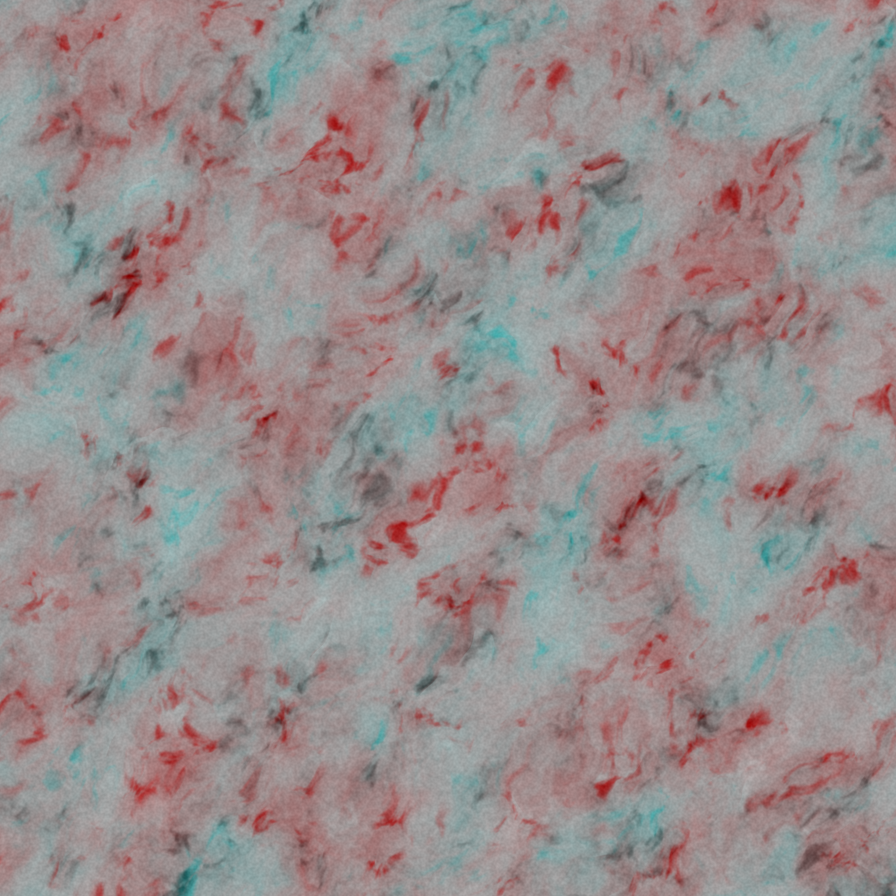
A WebGL 2 fragment shader for this texture:

```glsl
#version 300 es
precision highp float;
// Mottled red and cyan mineral surface: two tone fields, one for the red
// channel and one for green and blue, share slanted fractal gradient noise.
// Clustered specks darken either channel; roughness, folds and grain add detail.

uniform vec2 u_resolution;
out vec4 fragColor;

const float TAU = 6.2831853;
const float SLANT = 0.92;                // direction of the streaks, radians
const vec2 STRETCH = vec2(0.82, 1.2);    // along and across the streaks
const float BLOTCH_SCALE = 6.5;
const float CLUSTER_SCALE = 12.0;
const float SPECK_SCALE = 42.0;
const float ROUGH_SCALE = 34.0;
const float GRAIN_SCALE = 170.0;

const float RED_BASE = 0.622;
const float CYAN_BASE = 0.590;
const float TINT_RED = -0.075;           // blotch effect on each channel
const float TINT_CYAN = 0.17;
const float SHADE = 0.11;                // light and dark common to both
const float RED_SPECK = 0.40;
const float CYAN_SPECK = 0.26;
const float DARK_SPECK = 0.20;
const float ROUGH = 0.065;
const float FOLD_LIGHT = 0.09;
const float GRAIN = 0.05;
const float KNEE = 0.61;                 // tones above this are compressed

// Random unit gradient for a lattice cell
vec2 gradient(vec2 cell) {
    uvec2 h = uvec2(ivec2(cell) + 4096);
    h = h * 1664525u + 1013904223u;
    for (int i = 0; i < 2; i++) {
        h.x += h.y * 1664525u;
        h.y += h.x * 1664525u;
        h ^= h >> 16;
    }
    float angle = TAU * float(h.x & 65535u) / 65536.0;
    return vec2(cos(angle), sin(angle));
}

float gradientNoise(vec2 p) {
    vec2 cell = floor(p), f = p - cell;
    vec2 w = f * f * f * (f * (f * 6.0 - 15.0) + 10.0);
    vec2 e = vec2(0.0, 1.0);
    float a = dot(gradient(cell), f);
    float b = dot(gradient(cell + e.yx), f - e.yx);
    float c = dot(gradient(cell + e.xy), f - e.xy);
    float d = dot(gradient(cell + e.yy), f - e.yy);
    return mix(mix(a, b, w.x), mix(c, d, w.x), w.y);
}

float fbm(vec2 p, int octaves, float gain) {
    const mat2 TURN = mat2(0.8, 0.6, -0.6, 0.8);
    float sum = 0.0, amplitude = 1.0;
    for (int i = 0; i < octaves; i++) {
        sum += amplitude * gradientNoise(p);
        p = TURN * p * 2.03 + 17.3;
        amplitude *= gain;
    }
    return sum;
}

// Small ragged specks, some merged into clumps
float specks(vec2 p, float seed) {
    float fine = fbm(p * SPECK_SCALE + seed, 3, 0.5);
    float clump = gradientNoise(p * SPECK_SCALE * 0.45 + seed * 1.7);
    return smoothstep(0.0, 0.72, fine + 0.6 * clump);
}

// Thin bright crease: crisp on one side, fading on the other
float fold(vec2 p) {
    float v = gradientNoise(p * 14.0 + 61.0) + 0.3 * gradientNoise(p * 37.0);
    float crease = smoothstep(0.0, 0.05, v) * smoothstep(0.3, 0.05, v);
    return crease * smoothstep(0.12, 0.45, gradientNoise(p * 15.0 + 83.0));
}

void main() {
    vec2 p = gl_FragCoord.xy / u_resolution.y;

    // Slanted, stretched coordinates, bent at a broad and a fine scale
    vec2 along = vec2(cos(SLANT), sin(SLANT));
    vec2 q = vec2(dot(p, along), dot(p, vec2(-along.y, along.x))) * STRETCH;
    q += 0.035 * vec2(gradientNoise(p * 8.0 + 5.0), gradientNoise(p * 8.0 + 37.0));
    q += 0.012 * vec2(gradientNoise(p * 31.0 + 3.0), gradientNoise(p * 31.0 + 71.0));

    // Broad blotches and common shading
    float tint = fbm(q * BLOTCH_SCALE + 11.0, 5, 0.6);
    float shade = fbm(q * BLOTCH_SCALE * 1.4 + 29.0, 5, 0.6);
    float red = RED_BASE + TINT_RED * tint + SHADE * shade;
    float cyan = CYAN_BASE + TINT_CYAN * tint + SHADE * shade;

    // Specks gather inside the blotches of their own colour
    float cluster = fbm(q * CLUSTER_SCALE + 43.0, 2, 0.5);
    float redZone = smoothstep(-0.2, 0.6, cluster - 0.6 * tint);
    float cyanZone = smoothstep(-0.05, 0.65, 0.6 * tint - cluster);
    float darkZone = smoothstep(-0.05, 0.5, -shade);
    cyan -= RED_SPECK * redZone * (0.08 + specks(q, 7.0));
    red -= CYAN_SPECK * cyanZone * (0.12 + specks(q, 53.0));
    float dark = DARK_SPECK * darkZone * specks(q, 91.0);

    // Roughness, stronger in shaded zones, then folds
    float relief = mix(0.5, 1.2, darkZone);
    float rough = ROUGH * relief * fbm(p * ROUGH_SCALE + 19.0, 3, 0.75);
    float crease = FOLD_LIGHT * fold(q);
    red += 0.5 * crease - dark + rough;
    cyan += crease - dark + rough;

    // Gentle highlight compression, then fine grain
    vec2 tone = vec2(red, cyan);
    tone -= 0.5 * max(tone - KNEE, 0.0);
    tone += GRAIN * fbm(p * GRAIN_SCALE + 7.0, 2, 0.9);
    fragColor = vec4(clamp(tone.xyy, 0.0, 1.0), 1.0);
}
```
